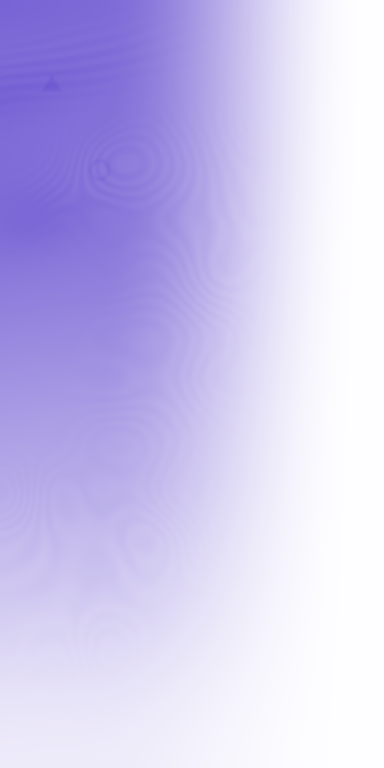
A Shadertoy shader for this background:

```glsl
// Violet glow from the upper left fading to white, with faint contour ripples.

const vec3 WHITE = vec3(0.995, 0.993, 1.0);
const vec3 VIOLET = vec3(0.445, 0.36, 0.825);

float hash(vec2 p) {
    return fract(sin(dot(p, vec2(127.1, 311.7))) * 4375.85);
}

float noise(vec2 p) {
    vec2 cell = floor(p);
    vec2 f = fract(p);
    f = f * f * (3.0 - 2.0 * f);
    float low = mix(hash(cell), hash(cell + vec2(1.0, 0.0)), f.x);
    float high = mix(hash(cell + vec2(0.0, 1.0)), hash(cell + 1.0), f.x);
    return mix(low, high, f.y);
}

// Soft elliptical spot, rotated by angle
float spot(vec2 p, vec2 center, vec2 radius, float angle) {
    float c = cos(angle), s = sin(angle);
    vec2 d = p - center;
    d = vec2(c * d.x + s * d.y, c * d.y - s * d.x) / radius;
    return exp(-dot(d, d));
}

float ring(vec2 p, vec2 center, float radius, float width) {
    float d = (length(p - center) - radius) / width;
    return exp(-d * d);
}

// Upright triangle with soft edges
float triangle(vec2 p, vec2 center, float size) {
    vec2 d = (p - center) / size;
    float edge = max(abs(d.x) + 0.6 * d.y - 0.5, -d.y - 0.6);
    return 1.0 - smoothstep(-0.2, 0.2, edge);
}

// Fine lines following the level curves of a warped field
float contours(vec2 p, float frequency) {
    float field = noise(p * 3.0) + 0.4 * noise(p * 7.0);
    return sin(frequency * (field + 0.7 * p.y - 0.2 * p.x));
}

// Strength of the violet wash over the canvas
float wash(vec2 uv) {
    float vertical = 0.12 + 0.35 * smoothstep(0.0, 0.4, uv.y)
                   + 0.43 * smoothstep(0.25, 0.8, uv.y);
    float start = mix(0.22, 0.28, uv.y);
    float end = mix(0.90, 0.95, uv.y);
    float slope = 1.0 - 0.12 * uv.x;
    return vertical * slope * (1.0 - smoothstep(start, end, uv.x));
}

// Small light and dark variations, in units of the canvas width
float relief(vec2 p) {
    float shade = 0.07 * spot(p, vec2(0.10, 1.43), vec2(0.15, 0.09), 0.3);
    shade += 0.06 * spot(p, vec2(0.03, 1.76), vec2(0.28, 0.07), 0.25);
    shade += 0.05 * spot(p, vec2(0.04, 2.0), vec2(0.40, 0.10), 0.0);
    shade -= 0.04 * spot(p, vec2(0.27, 1.54), vec2(0.16, 0.10), 0.4);
    shade += 0.045 * ring(p, vec2(0.26, 1.557), 0.024, 0.006);
    shade += 0.06 * triangle(p, vec2(0.135, 1.78), 0.03);

    // Slanted bands near the top and ripples elsewhere
    float bands = sin(190.0 * (p.y - 0.18 * p.x + 0.08 * noise(p * 4.0)));
    shade += 0.02 * bands * spot(p, vec2(0.12, 1.82), vec2(0.30, 0.08), 0.2);
    float lines = contours(p, 75.0);
    shade += 0.022 * lines * spot(p, vec2(0.25, 1.53), vec2(0.17, 0.10), 0.4);
    shade += 0.018 * lines * spot(p, vec2(0.52, 1.40), vec2(0.16, 0.25), 0.0);
    shade += 0.012 * lines * spot(p, vec2(0.40, 1.00), vec2(0.20, 0.20), 0.0);
    shade += 0.018 * lines * spot(p, vec2(0.20, 0.52), vec2(0.30, 0.25), 0.0);
    return shade;
}

void mainImage(out vec4 fragColor, in vec2 fragCoord) {
    vec2 uv = fragCoord / iResolution.xy;
    vec2 p = vec2(uv.x, 2.0 * uv.y);
    float amount = wash(uv);
    amount += relief(p) * smoothstep(0.0, 0.4, amount);

    vec3 color = mix(WHITE, VIOLET, amount);
    fragColor = vec4(clamp(color, 0.0, 1.0), 1.0);
}
```
